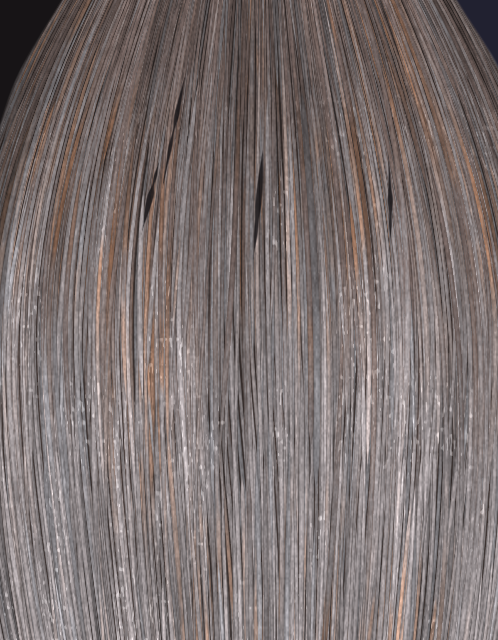
Write a WebGL 2 fragment shader that draws this texture.

```glsl
#version 300 es
precision highp float;
// A large coil of weathered steel wire, seen close, bulging at the middle.
// Layers of thin cylinders follow a barrel-shaped flow, dive under each other,
// and carry rust patches, gritty streaks, bright flecks and a few dark slits.
uniform vec2 u_resolution;
out vec4 fragColor;

#define WIRES 52.0        // wires per half coil
#define LAYERS 7
#define DENSE 5           // layers before the loose crossing wires
#define BEND 0.065        // wander of the bundles
#define LIGHT_LOW 0.575   // exposure at the bottom
#define LIGHT_HIGH 0.415  // exposure at the top
#define RUST 0.80
#define FLECKS 0.20
#define GRIT 0.24         // roughness along the wires
#define RELIEF 0.27       // darkening toward the sides of a wire
#define SLITS 4

float hash(vec2 p) {
    vec3 q = fract(p.xyx * 0.1031);
    q += dot(q, q.yzx + 33.33);
    return fract((q.x + q.y) * q.z);
}

float noise(vec2 p) {
    vec2 i = floor(p), f = fract(p);
    f = f * f * (3.0 - 2.0 * f);
    return mix(mix(hash(i), hash(i + vec2(1, 0)), f.x),
               mix(hash(i + vec2(0, 1)), hash(i + vec2(1, 1)), f.x), f.y);
}

// Half width of the coil at height y: barrel shape, tighter at the top
float coilHalfWidth(float y) {
    float d = y - 0.42;
    return 0.485 - (d > 0.0 ? 0.52 : 0.25) * d * d;
}

// Colour of one wire; f runs from -1 to 1 across it
vec3 wireColour(float key, float f, float s, float y) {
    float tone = 0.84 + 0.28 * hash(vec2(key, 3.0));
    float streak = noise(vec2(key, y * 5.0));
    float blotch = noise(vec2(key * 5.0 + f, y * 22.0));
    float scratch = noise(vec2(key * 9.0 + f * 2.0, y * 85.0));
    float dome = sqrt(max(1.0 - f * f, 0.0));
    float glint = exp(-5.0 * (f + 0.15) * (f + 0.15)) * noise(vec2(key + 50.0, y * 14.0));
    float value = tone * (1.02 - RELIEF * (1.0 - dome)) * (0.88 + 0.24 * streak);
    value *= 1.0 + GRIT * (0.6 * blotch + 0.7 * scratch - 0.65);
    value += 0.12 * glint * smoothstep(1.0, 0.4, y);

    // Steel is neutral where bright, brown where dull, bluish on some wires
    vec3 tint = mix(vec3(1.12, 0.96, 0.92), vec3(1.03, 0.98, 0.99),
                    smoothstep(0.65, 1.05, value - 0.5 * (y - 0.5)));
    tint = mix(tint, vec3(0.98, 0.98, 1.02), 0.6 * step(0.82, hash(vec2(key, 8.0))));

    // Rust gathers in patches on certain wires, mostly in the upper half
    float patches = smoothstep(0.35, 0.8, noise(vec2(s * 5.0 + 20.0, y * 3.0)));
    float prone = smoothstep(0.4, 1.0, hash(vec2(key, 5.0)));
    float along = smoothstep(0.3, 0.7, 0.65 * noise(vec2(key + 9.0, y * 9.0)) + 0.35 * blotch);
    float rust = RUST * prone * along * (0.2 + patches) * mix(0.6, 1.0, smoothstep(0.2, 0.65, y));
    return value * mix(tint, vec3(1.20, 0.86, 0.66), clamp(rust, 0.0, 0.85));
}

void main() {
    vec2 p = gl_FragCoord.xy / u_resolution.y;
    float y = p.y;
    float centre = 0.5 * u_resolution.x / u_resolution.y + 0.018;
    float halfWidth = coilHalfWidth(y);
    float s = (p.x - centre) / halfWidth;
    float pixel = 1.0 / (halfWidth * u_resolution.y);
    vec3 col = vec3(0.42, 0.355, 0.34);

    // Wires, from the deepest layer up
    for (int i = 0; i < LAYERS; i++) {
        float k = float(i);
        bool loose = i >= DENSE;
        float count = WIRES * (0.85 + 0.4 * hash(vec2(k, 1.0)));
        float tilt = (hash(vec2(k, 2.0)) - 0.5) * 0.06;
        if (loose) tilt = (k - float(DENSE) - 0.5) * 0.16;
        float bend = BEND * (noise(vec2(s * 3.0 + k * 17.0, y * 1.7 + k * 5.0)) - 0.5);
        float u = (s + bend + tilt * (y - 0.5)) * count;
        float key = floor(u) + 211.0 * k + 400.0;
        float f = 2.0 * fract(u) - 1.0;
        float aa = 2.8 * count * pixel;

        // A wire tapers away where it dives below its neighbours
        float level = i == 0 ? 1.0 : noise(vec2(key, y * 1.8 + k));
        float cut = loose ? 0.80 : 0.50;
        float present = smoothstep(cut, cut + 0.14, level);
        float radius = present * (0.66 + 0.30 * hash(vec2(key, 7.0)));
        float cover = smoothstep(aa * 0.5, -aa * 0.5, abs(f) - radius) * smoothstep(0.0, 0.5, radius);
        col *= 1.0 - 0.25 * present * smoothstep(1.0, 0.5, abs(f));
        float depth = mix(0.86, 1.0, min(k / float(DENSE - 1), 1.0));
        vec3 wire = wireColour(key, clamp(f / max(radius, 0.02), -1.0, 1.0), s, y);
        col = mix(col, wire * depth, cover);
    }

    // Broad lighting, soft bundles and fine surface grain
    float light = mix(LIGHT_LOW, LIGHT_HIGH, smoothstep(0.25, 1.0, y));
    light *= 0.92 + 0.16 * noise(vec2(s * 9.0, y * 2.0 + 7.0));
    light *= 0.89 + 0.22 * noise(vec2(s * 30.0 + 80.0, y * 3.0));
    light *= 1.0 - 0.18 * smoothstep(0.75, 1.05, abs(s));
    float grain = noise(p * vec2(380.0, 260.0)) + noise(vec2(s * 150.0, y * 110.0)) - 1.0;
    col *= light * (1.0 + 0.6 * GRIT * grain);

    // Small bright flecks of worn metal
    float fleck = smoothstep(0.74, 0.95, noise(vec2(s * 170.0, y * 100.0) + 31.0));
    fleck *= smoothstep(0.38, 0.75, noise(vec2(s * 15.0, y * 6.0) + 60.0));
    col += FLECKS * fleck * smoothstep(1.05, 0.6, y);

    // Thin lens-shaped slits between bundles, mainly near the top
    for (int i = 0; i < SLITS; i++) {
        float k = float(i);
        float at = 1.7 * hash(vec2(k, 41.0)) - 0.85;
        float dy = (y - mix(0.65, 1.02, hash(vec2(k, 43.0)))) / mix(0.04, 0.09, hash(vec2(k, 47.0)));
        float open = 0.008 * (1.0 - dy * dy) * (0.4 + noise(vec2(dy * 3.0, k)));
        float dx = abs(s - at - 0.015 * dy);
        col = mix(col, vec3(0.09, 0.08, 0.09), 0.85 * smoothstep(pixel, -pixel, dx - open));
    }

    // Dark space beyond the rim, faintly blue on the right
    vec3 back = mix(vec3(0.09, 0.08, 0.085), vec3(0.13, 0.13, 0.19), step(0.0, s));
    float rim = 1.0 + 0.03 * (noise(vec2(y * 9.0, s)) - 0.5);
    col = mix(col, back, smoothstep(-2.0 * pixel, 2.0 * pixel, abs(s) - rim));
    fragColor = vec4(clamp(col, 0.0, 1.0), 1.0);
}
```
